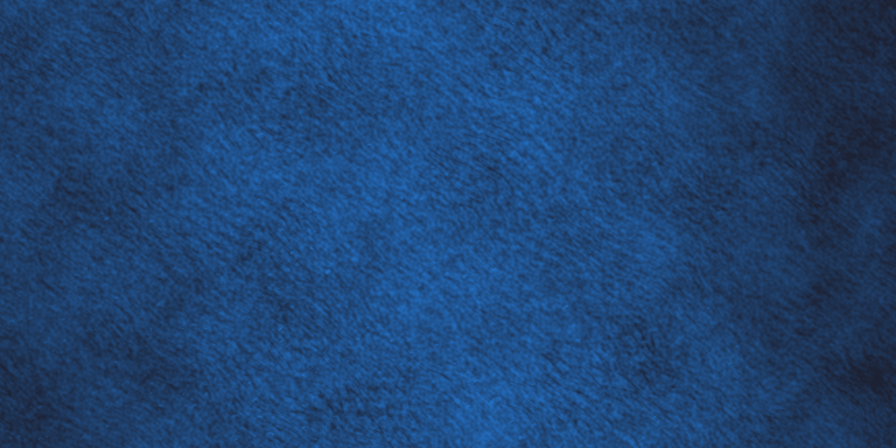
Write a Shadertoy shader that draws this texture.

```glsl
// Worn blue plaster: a soft central glow, mottled stains, slanted brush grain and small chips.

const vec3 NAVY = vec3(0.11, 0.13, 0.20);
const vec3 AZURE = vec3(0.13, 0.40, 0.70);
const float TAU = 6.2831853;

vec2 hash2(vec2 cell) {
    vec3 h = fract(cell.xyx * vec3(0.1031, 0.1030, 0.0973));
    h += dot(h, h.yzx + 33.33);
    return fract((h.xx + h.yz) * h.zy);
}

mat2 rotation(float angle) {
    float c = cos(angle), s = sin(angle);
    return mat2(c, s, -s, c);
}

float cornerSlope(vec2 cell, vec2 offset) {
    float angle = TAU * hash2(cell).x;
    return dot(vec2(cos(angle), sin(angle)), offset);
}

float gradientNoise(vec2 p) {
    vec2 i = floor(p), f = fract(p);
    vec2 w = f * f * f * (f * (f * 6.0 - 15.0) + 10.0);
    vec2 e = vec2(1.0, 0.0);
    float low = mix(cornerSlope(i, f), cornerSlope(i + e, f - e), w.x);
    float high = mix(cornerSlope(i + e.yx, f - e.yx), cornerSlope(i + 1.0, f - 1.0), w.x);
    return mix(low, high, w.y);
}

float fbm(vec2 p, int octaves) {
    float sum = 0.0, amplitude = 1.0;
    for (int i = 0; i < octaves; i++) {
        sum += amplitude * gradientNoise(p);
        p = rotation(0.6) * p * 2.03 + 17.3;
        amplitude *= 0.55;
    }
    return sum;
}

// Broad light: bright middle, shaded left, ragged dark right side
float broadTone(vec2 p) {
    float stain = fbm(p * 3.0 + 4.0, 4);
    float across = (p.x - 0.95 + 0.15 * (p.y - 0.5)) / 0.62;
    float glow = exp(-across * across);
    float shade = smoothstep(1.35, 2.1, p.x + 0.3 * stain + 0.2 * (p.y - 0.5));
    float corner = 1.0 - smoothstep(0.0, 0.6, length(p * vec2(0.8, 1.0)));
    return 0.38 + 0.34 * glow - 0.25 * shade - 0.12 * corner;
}

// Fine strokes that slant down to the right and bend a little
float brushGrain(vec2 p, float slant) {
    vec2 bend = vec2(gradientNoise(p * 5.0), gradientNoise(p * 5.0 + 31.0));
    vec2 q = rotation(slant) * (p + 0.035 * bend);
    float strokes = gradientNoise(q * vec2(24.0, 72.0));
    float hairs = gradientNoise(q * vec2(55.0, 125.0) + 9.0);
    float speckle = gradientNoise(p * 108.0 + 50.0);
    return 0.26 * strokes + 0.25 * hairs + 0.26 * speckle;
}

// Thin dark folds lying along the strokes
float creases(vec2 p, float slant) {
    vec2 q = rotation(slant) * (p + 0.02 * gradientNoise(p * 9.0));
    float ridge = abs(gradientNoise(q * vec2(13.0, 42.0) + 70.0));
    float patches = smoothstep(0.0, 0.35, gradientNoise(p * 4.0 + 12.0) + 0.08);
    return patches * (1.0 - smoothstep(0.02, 0.13, ridge));
}

// Scattered chips, lit from above and shadowed below
float chips(vec2 p, float cells, float density) {
    vec2 q = p * cells + 0.25 * gradientNoise(p * cells * 2.0);
    vec2 cell = floor(q);
    vec2 seed = hash2(cell + 5.0);
    vec2 offset = fract(q) - mix(vec2(0.35), vec2(0.65), hash2(cell + 91.0));
    float radius = mix(0.09, 0.26, seed.x * seed.x);
    float body = 1.0 - smoothstep(radius * 0.6, radius * 1.25, length(offset));
    float relief = clamp(0.35 + offset.y / radius, -1.0, 1.0);
    return step(seed.y, density) * body * relief;
}

void mainImage(out vec4 fragColor, in vec2 fragCoord) {
    vec2 p = fragCoord / iResolution.y;
    float slant = 0.68;

    // Stains and overall light
    float light = broadTone(p);
    float tone = light + 0.21 * fbm(p * 4.5 + 21.0, 5);

    // Surface texture fades in the shaded parts
    float strength = mix(0.6, 1.1, smoothstep(0.15, 0.7, light));
    tone += strength * brushGrain(p, slant);
    tone -= 0.14 * strength * creases(p, slant);

    // Chips gather in the lower left
    float gather = (1.0 - smoothstep(0.7, 1.4, p.x)) * (1.0 - smoothstep(0.25, 0.75, p.y));
    float density = mix(0.04, 0.32, gather);
    tone += 0.24 * strength * (chips(p, 24.0, density) + chips(p + 3.7, 41.0, density));

    fragColor = vec4(mix(NAVY, AZURE, clamp(tone, 0.0, 1.1)), 1.0);
}
```
